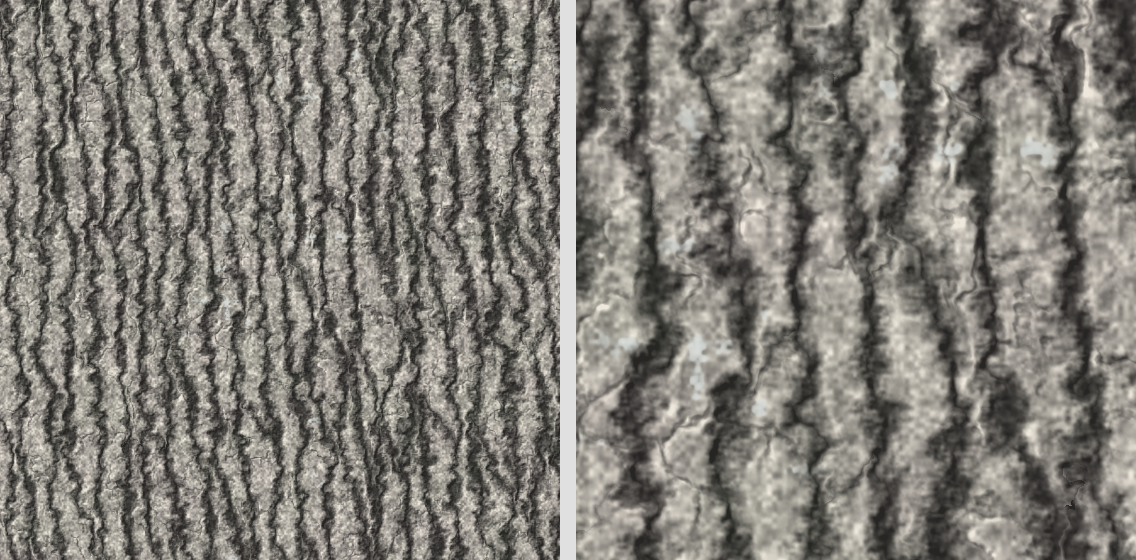
Left, the full canvas; right, a detail of the centre.
Write a WebGL 1 fragment shader that draws this texture.

```glsl
precision highp float;
// Furrowed tree bark: long ridges are cells of a stretched, warped Voronoi
// pattern whose steep borders sink into dark furrows; smaller cells crack the
// ridges into plates, and layered noise adds side-lit relief and grain.

uniform vec2 u_resolution;

#define COLUMNS 22.0
#define RIDGE_ASPECT 4.4
#define PLATE_SCALE 1.6
#define LEAN 1.3
#define FURROW_WIDTH 0.40
#define CRACK_DEPTH 0.30
#define LIGHT 0.50
#define GRAIN 0.80
#define FURROW_COLOR vec3(0.150, 0.145, 0.138)
#define RIDGE_COLOR vec3(0.875, 0.852, 0.808)
#define LICHEN_COLOR vec3(0.82, 0.85, 0.85)

float hash(vec2 p) {
  return fract(sin(dot(p, vec2(127.1, 311.7))) * 43758.5453);
}

vec2 hash2(vec2 p) {
  return vec2(hash(p), hash(p + 57.3));
}

float noise(vec2 p) {
  vec2 i = floor(p);
  vec2 f = fract(p);
  f = f * f * (3.0 - 2.0 * f);
  float low = mix(hash(i), hash(i + vec2(1.0, 0.0)), f.x);
  float high = mix(hash(i + vec2(0.0, 1.0)), hash(i + vec2(1.0, 1.0)), f.x);
  return mix(low, high, f.y);
}

float fbm(vec2 p) {
  float sum = 0.0;
  float weight = 0.5;
  for (int i = 0; i < 4; i++) {
    sum += weight * noise(p);
    p = p * 2.03 + vec2(17.2, 9.4);
    weight *= 0.5;
  }
  return sum;
}

vec2 cellPoint(vec2 cell) {
  return cell + 0.5 + (hash2(cell) - 0.5) * vec2(0.62, 0.95);
}

// Distance to the nearest cell border; level borders are pushed away.
float borderDistance(vec2 p, float aspect, float levelFade) {
  p.y /= aspect;
  vec2 base = floor(p);
  vec2 nearest = vec2(0.0);
  float best = 9.0;
  for (int y = -1; y <= 1; y++) {
    for (int x = -1; x <= 1; x++) {
      vec2 r = cellPoint(base + vec2(float(x), float(y))) - p;
      float d = dot(r, r);
      if (d < best) {
        best = d;
        nearest = r;
      }
    }
  }
  float border = 9.0;
  for (int y = -2; y <= 2; y++) {
    for (int x = -2; x <= 2; x++) {
      vec2 r = cellPoint(base + vec2(float(x), float(y))) - p;
      vec2 gap = r - nearest;
      if (dot(gap, gap) > 0.0001) {
        vec2 n = normalize(gap);
        float slope = length(vec2(n.x, n.y / aspect));
        float d = dot(0.5 * (nearest + r), n) / slope;
        border = min(border, d + levelFade * (1.0 - abs(n.x) / slope));
      }
    }
  }
  return border;
}

// Bark height: 0 in the furrows, about 1 on the ridges.
float barkHeight(vec2 uv) {
  vec2 q = uv * COLUMNS;
  q.x += LEAN * uv.y + 1.2 * (noise(uv * 3.0) - 0.5);
  q.x += 0.45 * (noise(uv * vec2(20.0, 17.0)) - 0.5);
  q += 0.75 * (vec2(fbm(uv * 62.0), fbm(uv * 62.0 + 31.0)) - 0.47);

  float d = borderDistance(q, RIDGE_ASPECT, 0.7);
  d += 0.13 * (noise(uv * vec2(34.0, 12.0) + 5.0) - 0.5);
  d += 0.16 * (fbm(uv * vec2(110.0, 80.0) + 9.0) - 0.47);
  float ridge = smoothstep(-0.04, FURROW_WIDTH, d);

  float plate = borderDistance(q * PLATE_SCALE + 40.0, 1.6, 0.0);
  float crack = 1.0 - smoothstep(0.0, 0.17, plate);
  crack *= smoothstep(0.3, 0.7, noise(uv * 32.0 + 8.0));

  float lumps = fbm(uv * vec2(80.0, 66.0)) - 0.47;
  return ridge * (0.9 + 0.5 * lumps) - CRACK_DEPTH * crack * ridge + 0.12 * lumps;
}

void main() {
  vec2 uv = gl_FragCoord.xy / u_resolution.y;
  float height = barkHeight(uv);
  float lit = height - barkHeight(uv + vec2(-0.0022, 0.0022));

  // Grain is strongest on the ridges and fades in the furrows.
  float grain = 0.45 * noise(uv * vec2(330.0, 300.0)) + 0.35 * noise(uv * 190.0 + 3.0);
  grain += 0.2 * noise(uv * 105.0 + 6.0) - 0.5;
  float ridge = clamp(height, 0.0, 1.0);
  float tone = 0.09 + 0.71 * height + LIGHT * clamp(lit, -0.4, 0.4);
  tone += GRAIN * grain * (0.35 + 0.65 * ridge);
  vec3 color = mix(FURROW_COLOR, RIDGE_COLOR, clamp(tone, 0.0, 1.08));

  // Faint mauve and olive stains, then a few pale lichen flecks.
  float stain = noise(uv * 19.0 + 21.0) - 0.5;
  color += 0.015 * stain * vec3(0.6, -0.5, 0.5);
  float lichen = smoothstep(0.86, 0.95, noise(uv * 52.0 + 70.0) + 0.35 * grain);
  lichen *= smoothstep(0.62, 0.78, noise(uv * 7.0 + 12.0)) * ridge;
  color = mix(color, LICHEN_COLOR, 0.7 * lichen);

  gl_FragColor = vec4(color, 1.0);
}
```
